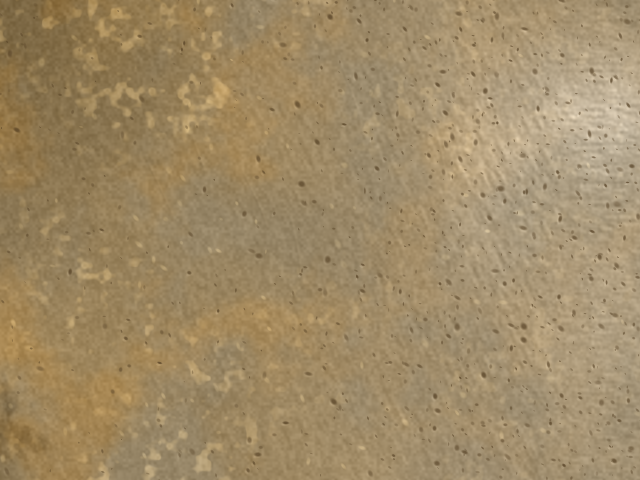
Write a WebGL 2 fragment shader that draws this texture.

```glsl
#version 300 es
precision highp float;
// Worn, trowelled concrete floor: warm tan stains and pale flecks on the left,
// a cool glossy sheen with fine ridges and dark pits on the right.
// Built from layered value noise, a lit height field and scattered ellipses.
uniform vec2 u_resolution;
out vec4 outColor;

float hash(vec2 p) {
    uvec2 q = uvec2(ivec2(floor(p)) + 32768);
    uint n = q.x * 1597334677u ^ q.y * 3812015801u;
    n = (n ^ (n >> 15)) * 2246822519u;
    n = (n ^ (n >> 13)) * 3266489917u;
    return float((n ^ (n >> 16)) >> 8) / 16777216.0;
}

float noise(vec2 p) {
    vec2 i = floor(p), f = fract(p);
    f = f * f * (3.0 - 2.0 * f);
    return mix(mix(hash(i), hash(i + vec2(1, 0)), f.x),
               mix(hash(i + vec2(0, 1)), hash(i + vec2(1, 1)), f.x), f.y);
}

float fbm(vec2 p) {
    float sum = 0.0, amp = 0.5;
    for (int i = 0; i < 5; i++) {
        sum += amp * noise(p);
        p = mat2(1.6, 1.2, -1.2, 1.6) * p + 7.3;
        amp *= 0.5;
    }
    return sum;
}

float glow(vec2 p, vec2 center, vec2 size) {
    vec2 d = (p - center) / size;
    return exp(-dot(d, d));
}

// Trowel ridges: steep diagonals in the middle, flat ripples at the far right
float height(vec2 p) {
    vec2 q = mat2(0.9, 0.44, 0.44, -0.9) * p;
    float diagonal = noise(q * vec2(115, 42)) + 0.6 * noise(q * vec2(50, 21) + 9.0);
    float ripple = noise(p * vec2(45, 125)) + 0.6 * noise(p * vec2(30, 60) + 4.0);
    return mix(diagonal, ripple, smoothstep(1.08, 1.25, p.x)) + 0.5 * noise(p * 130.0);
}

// Scattered irregular ellipses, at most one per cell
float specks(vec2 p, float cells, float density, float radius, float seed) {
    vec2 g = p * cells, id = floor(g);
    float cover = 0.0;
    for (int y = -1; y <= 1; y++)
    for (int x = -1; x <= 1; x++) {
        vec2 c = id + vec2(x, y), k = c + seed;
        vec2 d = (g - c - vec2(hash(k + 11.0), hash(k + 37.0))) / cells;
        float a = 2.2 + 1.8 * (hash(k + 53.0) - 0.5);
        d = mat2(cos(a), -sin(a), sin(a), cos(a)) * d;
        d.y *= 1.2 + 1.1 * hash(k + 71.0);
        float r = radius * (0.5 + 0.8 * hash(k + 97.0));
        float shape = 1.0 - smoothstep(0.35 * r, 1.4 * r, length(d));
        cover = max(cover, shape * step(hash(k), density) * (0.45 + 0.55 * hash(k + 131.0)));
    }
    return cover;
}

// Long faint grooves, each with a bright and a dark edge
float scratches(vec2 p) {
    float sum = 0.0;
    for (int i = 0; i < 8; i++) {
        vec2 k = vec2(i, 5);
        vec2 start = vec2(0.3 + 0.1 * float(i), 0.35 + 0.65 * hash(k));
        float a = -1.1 - 0.3 * hash(k + 20.0);
        vec2 dir = vec2(cos(a), sin(a)), d = p - start;
        float along = dot(d, dir) / (0.08 + 0.12 * hash(k + 40.0));
        float across = dot(d, vec2(-dir.y, dir.x)) + 0.006 * (noise(p * 14.0) - 0.5);
        float fade = smoothstep(0.0, 0.2, along) * (1.0 - smoothstep(0.6, 1.0, along));
        sum += fade * across / 0.0025 * exp(-across * across / 0.000012);
    }
    return sum;
}

void main() {
    vec2 p = gl_FragCoord.xy / u_resolution.y;
    float right = smoothstep(0.2, 1.3, p.x);

    // Ground tone with broad ochre and grey stains
    vec3 col = mix(vec3(0.59, 0.503, 0.352), vec3(0.645, 0.575, 0.455), right);
    float stain = fbm(p * 4.0 + 2.0) - 0.48;
    col += vec3(0.13, 0.09, 0.03) * stain;
    float grey = smoothstep(0.46, 0.66, fbm(p * 5.0 + 31.0));
    grey = max(grey, 0.8 * glow(p, vec2(0.52, 0.5), vec2(0.2, 0.09)) * fbm(p * 9.0) * 2.0);
    col = mix(col, vec3(0.59, 0.535, 0.43), 0.6 * min(grey, 1.0));
    float ochre = smoothstep(0.48, 0.7, fbm(p * 6.0 + 57.0)) * (1.0 - 0.7 * right);
    col += vec3(0.045, 0.012, -0.03) * ochre;

    // Pale flecks, clustered on the left
    float cluster = smoothstep(0.35, 0.65, fbm(p * 5.0 + 80.0)) * (1.0 - 0.75 * right);
    float fleck = smoothstep(0.56, 0.8, 0.6 * noise(p * 42.0) + 0.4 * noise(p * 85.0 + 3.0));
    col += vec3(0.15, 0.13, 0.09) * fleck * cluster;
    col += vec3(0.13, 0.12, 0.09) * specks(p, 22.0, 0.2 - 0.13 * right, 0.008, 300.0);

    // Dim corners and a few dark blots
    col -= 0.09 * glow(p, vec2(0.0, 1.0), vec2(0.4, 0.35));
    col -= 0.04 * glow(p, vec2(1.33, 1.02), vec2(0.35, 0.1));
    float blot = smoothstep(0.5, 0.68, fbm(p * 11.0 + 13.0));
    col -= vec3(0.16, 0.15, 0.13) * blot * glow(p, vec2(0.05, 0.12), vec2(0.12, 0.1));

    // Cool reflected light, broken up by the surface
    float sheen = glow(p, vec2(1.27, 0.74), vec2(0.17, 0.15))
                + 0.45 * glow(p, vec2(1.02, 0.66), vec2(0.11, 0.25))
                + 0.3 * glow(p, vec2(1.28, 0.36), vec2(0.16, 0.18));
    sheen *= 0.55 + 0.9 * fbm(p * vec2(13, 9) + 21.0);
    col += vec3(0.135, 0.145, 0.165) * sheen;

    // Relief lit from the upper right, plus fine grain
    vec2 toLight = vec2(0.0022, 0.0018);
    float slope = height(p - toLight) - height(p + toLight);
    col += slope * (0.026 + 0.03 * right + 0.085 * sheen) * vec3(1.0, 0.98, 0.95);
    col += 0.028 * scratches(p) * vec3(1.0, 0.95, 0.85);
    col += 0.06 * (noise(p * 170.0) - 0.5) + 0.04 * (noise(p * 75.0 + 5.0) - 0.5);

    // Brown pits, denser toward the right, with a lit lower rim
    float density = 0.08 + 0.3 * smoothstep(0.4, 1.1, p.x);
    float pit = specks(p, 30.0, density, 0.0065, 0.0);
    float small = specks(p, 52.0, density, 0.004, 600.0);
    float rim = specks(p + vec2(0.003, 0.004), 30.0, density, 0.0065, 0.0);
    col += 0.06 * rim * (1.0 - pit);
    col = mix(col, vec3(0.34, 0.26, 0.15), 0.75 * max(pit, 0.75 * small));

    outColor = vec4(clamp(col, 0.0, 1.0), 1.0);
}
```
